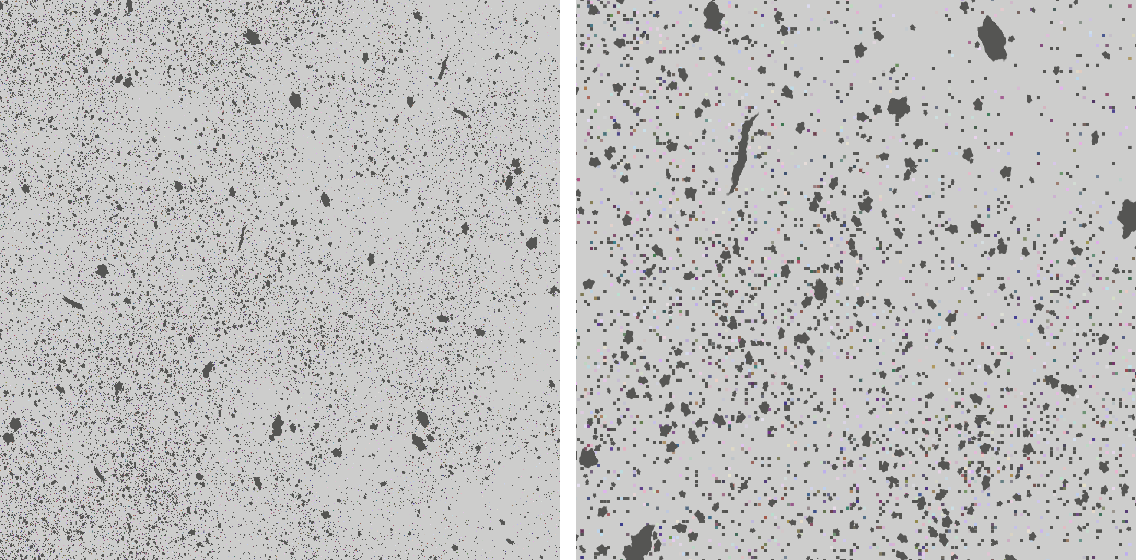
Left: the whole. Right: its middle third, enlarged.
Write a three.js fragment shader that draws this texture.

```glsl
// Pale grey paper scattered with dark grit, crumbs, ragged blots and short fibres.
// Cellular noise places the marks, layered sines make the grit patchy,
// and a fine hashed grid gives single grains, a few of them tinted.
varying vec2 vUv;

const vec3 PAPER = vec3(0.803, 0.803, 0.801);
const vec3 PALE_TINT = vec3(0.82, 0.78, 0.85);
const vec3 SOOT = vec3(0.335, 0.335, 0.325);
const vec3 COOL_GRAIN = vec3(0.38, 0.36, 0.45);
const vec3 WARM_GRAIN = vec3(0.54, 0.45, 0.44);
const float GRAINS = 512.0;
const float EDGE = 0.0003;

vec3 hash3(vec2 p, float seed) {
  vec3 q = fract((p.xyx + seed) * vec3(0.1031, 0.1030, 0.0973));
  q += dot(q, q.yxz + 33.33);
  return fract((q.xxy + q.yzz) * q.zyx);
}

mat2 rotation(float angle) {
  float c = cos(angle), s = sin(angle);
  return mat2(c, s, -s, c);
}

// Bent sines at rising frequency, centred on zero
float layeredSines(vec2 p, float frequency) {
  vec2 q = p * frequency;
  float sum = 0.0, amplitude = 0.5;
  for (int i = 0; i < 5; i++) {
    q = rotation(1.1) * q * 1.65 + 2.7;
    sum += amplitude * sin(q.x + 1.4 * sin(q.y));
    amplitude *= 0.78;
  }
  return sum;
}

// Grit thins out to the right and gathers in loose patches
float gritDensity(vec2 p) {
  float slope = mix(1.5, 0.55, p.x) + 0.3 * (0.5 - p.y) * (1.0 - p.x);
  return slope * clamp(1.0 + 0.75 * layeredSines(p, 6.0), 0.2, 2.2);
}

// Coverage of jittered, wobbly ellipses, one candidate per cell
float flakes(vec2 p, float cells, vec2 radii, float stretch, float chance, float seed) {
  vec2 home = floor(p * cells);
  float nearest = 1.0;
  for (int y = -1; y <= 1; y++) {
    for (int x = -1; x <= 1; x++) {
      vec2 cell = home + vec2(float(x), float(y));
      vec3 place = hash3(cell, seed);
      vec3 form = hash3(cell, seed + 57.0);
      if (place.z > chance) continue;
      vec2 q = rotation((form.x - 0.5) * 1.5) * (p - (cell + place.xy) / cells);
      float radius = mix(radii.x, radii.y, form.y * form.y);
      float lengthen = mix(1.0, stretch, form.z);
      q.x += radius * 0.35 * (lengthen - 1.0) * sin(q.y / (radius * lengthen) * 1.6);
      q.y /= lengthen;
      float angle = atan(q.y, q.x + 0.00001);
      float wobble = 0.16 * sin(2.0 * angle + 40.0 * form.x)
                   + 0.14 * sin(5.0 * angle + 30.0 * form.y);
      nearest = min(nearest, length(q) - radius * (1.0 + wobble));
    }
  }
  return 1.0 - smoothstep(-EDGE, EDGE, nearest);
}

// Soft-edged square filling one grain cell
float grainSquare(vec2 local) {
  vec2 d = abs(local - 0.5);
  return 1.0 - smoothstep(0.44, 0.5, max(d.x, d.y));
}

// Most grains are soot; a few lean blue-violet or red-brown
vec3 grainColour(float pick, vec3 variation) {
  vec3 shift = (variation - 0.5) * 0.3;
  if (pick < 0.15) return COOL_GRAIN + shift;
  if (pick < 0.31) return WARM_GRAIN + shift;
  return SOOT + shift.x * 0.1;
}

void main() {
  vec2 p = vUv;
  vec2 cell = floor(p * GRAINS);
  float density = gritDensity((cell + 0.5) / GRAINS);
  float square = grainSquare(fract(p * GRAINS));
  vec3 pick = hash3(cell, 11.0);
  vec3 variation = hash3(cell, 83.0);

  // Faint tints, then single dark grains
  vec3 paleGrain = PALE_TINT + (variation - 0.5) * 0.2;
  vec3 colour = mix(PAPER, paleGrain, square * step(pick.x, 0.03 * density));
  float grit = square * step(pick.y, 0.064 * density);
  colour = mix(colour, grainColour(pick.z, variation), grit);

  // Crumbs follow the grit; larger marks lie anywhere
  float crumbs = flakes(p, 150.0, vec2(0.0011, 0.003), 1.4, 0.14 * density, 5.0);
  vec2 ragged = p + 0.0009 * vec2(layeredSines(p, 150.0), layeredSines(p.yx, 170.0));
  float marks = flakes(ragged, 36.0, vec2(0.003, 0.0065), 1.6, 0.07, 19.0);
  marks = max(marks, flakes(ragged, 9.0, vec2(0.006, 0.0105), 2.0, 0.26, 31.0));
  marks = max(marks, flakes(ragged, 5.0, vec2(0.0035, 0.0055), 7.0, 0.22, 47.0));
  colour = mix(colour, SOOT, max(crumbs, marks));

  gl_FragColor = vec4(colour, 1.0);
}
```
